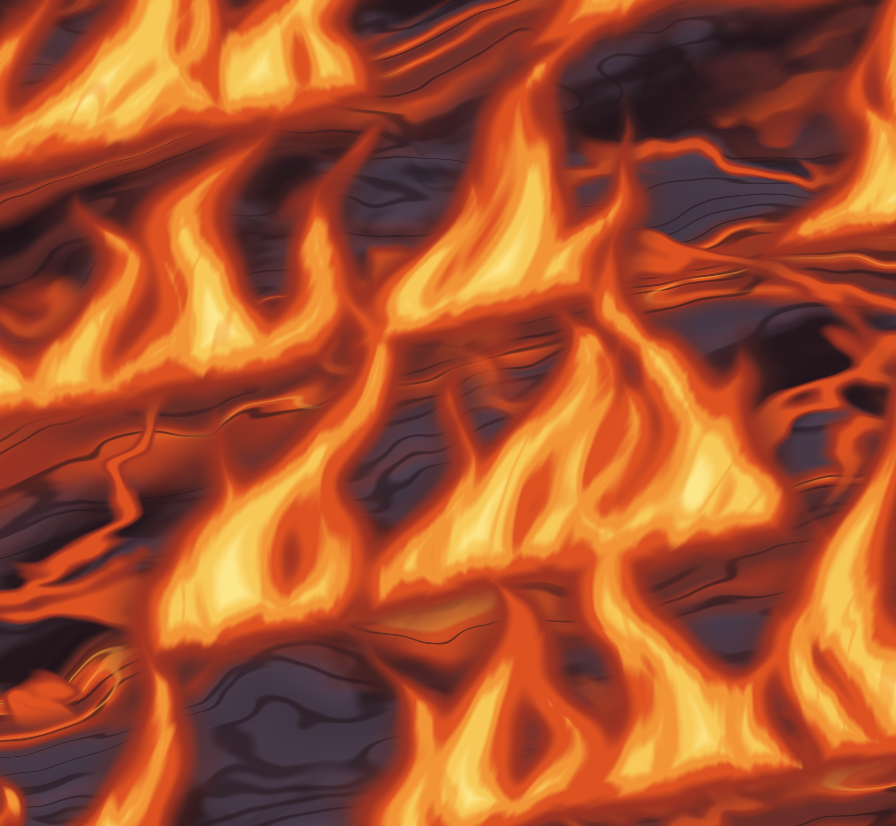
Write a Shadertoy shader that draws this texture.

```glsl
// Painted flames rising from sloping ridges of lava over dark, layered rock.
#define ROW_GAP 0.32
#define ROW_START -0.12
#define SLOPE 0.22
#define COLUMN_GAP 0.27
#define FLAME_WIDTH 0.062
#define RIM 0.011
#define GLOW 0.036
#define STRAND_DENSITY 30.0

const vec3 SOOT = vec3(0.15, 0.09, 0.11);
const vec3 SLATE = vec3(0.29, 0.23, 0.29);
const vec3 MAROON = vec3(0.40, 0.17, 0.15);
const vec3 EMBER = vec3(0.63, 0.20, 0.13);
const vec3 VERMILION = vec3(0.87, 0.32, 0.13);
const vec3 ORANGE = vec3(0.95, 0.58, 0.21);
const vec3 YELLOW = vec3(0.97, 0.78, 0.34);
const vec3 CREAM = vec3(0.99, 0.90, 0.54);

float hash(vec2 p) {
    vec3 q = fract(vec3(p.xyx) * 0.1031);
    q += dot(q, q.yzx + 33.33);
    return fract((q.x + q.y) * q.z);
}

float noise(vec2 p) {
    vec2 i = floor(p), f = fract(p);
    f = f * f * (3.0 - 2.0 * f);
    return mix(mix(hash(i), hash(i + vec2(1, 0)), f.x),
               mix(hash(i + vec2(0, 1)), hash(i + vec2(1, 1)), f.x), f.y);
}

float fbm(vec2 p) {
    float sum = 0.0, gain = 0.53;
    for (int i = 0; i < 4; i++) {
        sum += gain * noise(p);
        p = mat2(1.6, 1.2, -1.2, 1.6) * p + 11.7;
        gain *= 0.5;
    }
    return sum;
}

// Bright where the noise crosses its middle value, giving tapered lines.
float ridge(float n) { return 1.0 - abs(2.0 * n - 1.0); }

float smoothMax(float a, float b, float k) {
    float h = max(k - abs(a - b), 0.0) / k;
    return max(a, b) + h * h * k * 0.25;
}

// Depth inside one curved, tapering tongue (x) and its height fraction (y).
vec2 tongue(vec2 q, float height, float width, float lean, float phase, float lick) {
    float t = q.y / height, s = clamp(t, -0.2, 1.2);
    float centre = height * (lean * s + 0.13 * (sin(6.0 * s + phase) - sin(phase)));
    float halfWidth = width * pow(max(1.0 - t, 0.0), 0.8);
    float side = (halfWidth - abs(q.x - centre)) * 0.85;
    float floorDepth = q.y - SLOPE * q.x + 0.02;
    float depth = min(side, floorDepth) - max(t - 1.0, 0.0) * height * 0.5;
    return vec2(depth - 0.03 * lick * clamp(t, 0.0, 1.0), t);
}

// Union of all flames: depth (x) and hot core near the bases (y).
vec2 flames(vec2 p, float lick) {
    float depth = -1.0, core = 0.0;
    for (int r = 0; r < 4; r++)
    for (int c = 0; c < 5; c++) {
        if ((c + r) % 4 == 1) continue;
        vec2 id = vec2(c, r) + 3.0;
        float x = 0.03 + COLUMN_GAP * float(c) + 0.07 * (hash(id) - 0.5);
        float tall = mix(0.29, 0.44, hash(id + 20.0));
        float lean = mix(-0.12, 0.45, hash(id + 40.0));
        for (int i = -1; i <= 1; i++) {
            float k = float(i), small = abs(k);
            float foot = x + 0.085 * k;
            vec2 base = vec2(foot, ROW_START + ROW_GAP * float(r) + SLOPE * foot);
            float scale = mix(1.0, 0.4 + 0.35 * hash(id + 60.0 + k), small);
            vec2 f = tongue(p - base, tall * scale, FLAME_WIDTH * (1.0 - 0.4 * small),
                            lean + 0.1 * k, 6.28 * hash(id + 80.0 + k), lick);
            depth = smoothMax(depth, f.x, 0.018);
            core = max(core, max(f.x, 0.0) * clamp(1.0 - f.y, 0.0, 1.0));
        }
    }
    return vec2(depth, core);
}

// Folded rock with lava strands gathered below each ridge.
vec3 ground(vec2 p) {
    vec2 fold = vec2(fbm(p * vec2(3.0, 5.0)), fbm(p * vec2(4.0, 6.0) + 31.0)) - 0.5;
    float level = p.y - SLOPE * p.x - ROW_START + 0.17 * fold.x;
    float along = p.x + 0.25 * fold.y;
    float below = fract(-level / ROW_GAP);
    float warmth = 1.0 - smoothstep(0.12, 0.55, below) + smoothstep(0.88, 1.0, below);
    warmth *= 0.55 + 0.7 * noise(p * 5.0 + 9.0);

    // Broad slabs, fine strata and dark creases
    float slab = fbm(vec2(along * 4.0, level * 12.0) + 2.0 * fold);
    float strata = noise(vec2(along * 4.0, level * 38.0) + 50.0);
    vec3 color = mix(SOOT, SLATE, smoothstep(0.38, 0.60, slab));
    color = mix(color, MAROON, smoothstep(0.35, 0.8, strata * 0.6 + warmth * 0.5));
    color *= 0.85 + 0.3 * strata;

    // Flowing strands and sparse glowing cracks
    float wide = ridge(noise(vec2(along * 3.5, level * STRAND_DENSITY)));
    float fine = ridge(noise(vec2(along * 5.0, level * STRAND_DENSITY * 2.0) + 70.0));
    float crack = ridge(fbm(p * vec2(2.5, 5.5) + 90.0 + fold));
    color = mix(color, EMBER, smoothstep(0.45, 0.8, wide) * smoothstep(0.15, 0.7, warmth));
    color = mix(color, VERMILION, smoothstep(0.72, 0.92, wide) * smoothstep(0.4, 0.8, warmth));
    color = mix(color, SOOT, 0.6 * smoothstep(0.82, 0.96, fine));
    color = mix(color, ORANGE, 0.7 * smoothstep(0.93, 0.99, wide) * smoothstep(0.6, 0.9, warmth));
    float open = smoothstep(0.45, 0.6, noise(p * 4.0 + 17.0));
    color = mix(color, EMBER, open * smoothstep(0.88, 0.95, crack));
    return mix(color, VERMILION, open * smoothstep(0.94, 0.98, crack));
}

void mainImage(out vec4 fragColor, in vec2 fragCoord) {
    vec2 p = fragCoord / iResolution.y;
    vec2 bend = vec2(noise(p * 6.0), noise(p * 6.0 + 27.0)) - 0.5;
    vec2 w = p + 0.05 * bend + 0.012 * (noise(p * 19.0) - 0.5);

    // Upward brush strokes shared by the flame edges and interiors
    float across = w.x - 0.25 * w.y + 0.025 * sin(w.y * 11.0 + w.x * 5.0);
    float lick = noise(vec2(across * 32.0, w.y * 7.0));
    float stroke = fbm(vec2(across * 26.0, w.y * 5.0) + 5.0);
    vec2 fire = flames(w, lick);
    float d = fire.x, shade = d + 0.045 * (stroke - 0.5);

    // Soft red halo, vermilion rim, then hotter layers inward
    vec3 color = ground(p);
    color = mix(color, MAROON, 0.5 * smoothstep(-1.8 * GLOW, -0.5 * GLOW, d));
    color = mix(color, EMBER, smoothstep(-GLOW, -0.3 * GLOW, d));
    color = mix(color, VERMILION, smoothstep(-0.4 * GLOW, 0.0, d));
    color = mix(color, ORANGE, smoothstep(0.0, RIM, shade));
    color = mix(color, YELLOW, smoothstep(1.3 * RIM, 2.4 * RIM, shade));
    color = mix(color, CREAM, smoothstep(0.026, 0.042, fire.y + 0.03 * (stroke - 0.5)));
    float seam = smoothstep(0.86, 0.97, ridge(noise(vec2(across * 30.0, w.y * 6.0) + 44.0)));
    color = mix(color, ORANGE, 0.45 * seam * smoothstep(0.01, 0.02, d));
    fragColor = vec4(color, 1.0);
}
```
